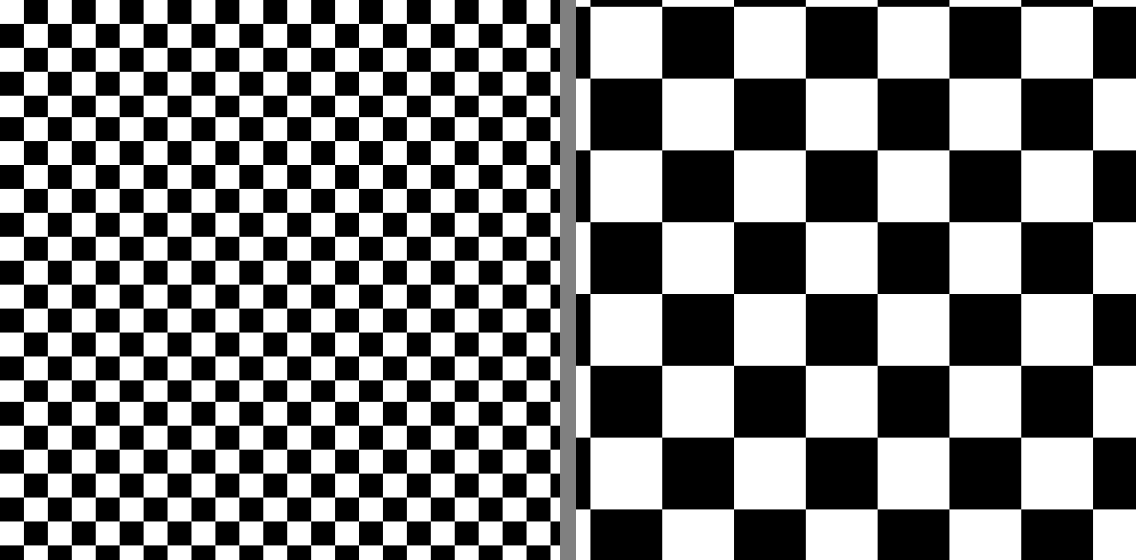
Left, the full canvas; right, a detail of the centre.
Write a Shadertoy shader that draws this pattern.

```glsl
// Black and white checkerboard of square cells, about 23.4 across, counted from the top left.
// Rows come in bands of twelve whose last row is slightly squat.
// Two signed, box-filtered stripe waves are multiplied to give the checks.

const float CELL = 0.04274;         // side of a square cell
const float SQUAT_ROW = 0.0382;     // height of the last row in each band
const float FULL_ROWS = 11.0;       // full rows per band, before the squat one
const float FIRST_SQUAT = 4.0;      // full rows above the topmost squat row
const vec3 LIGHT = vec3(1.0);
const vec3 DARK = vec3(0.0);

// Row coordinate: whole numbers fall on row edges, period is FULL_ROWS + 1
float rowCoord(float fromTop) {
    float fullHeight = FULL_ROWS * CELL;
    float y = mod(fromTop + (FULL_ROWS - FIRST_SQUAT) * CELL, fullHeight + SQUAT_ROW);
    return y < fullHeight ? y / CELL : FULL_ROWS + (y - fullHeight) / SQUAT_ROW;
}

// +1 in even cells, -1 in odd cells, blended over one pixel at the edges
float stripe(float coord, float cellPixels) {
    float signedDist = abs(mod(coord - 0.5, 2.0) - 1.0) - 0.5;
    return clamp(2.0 * signedDist * cellPixels, -1.0, 1.0);
}

void mainImage(out vec4 fragColor, in vec2 fragCoord) {
    vec2 uv = fragCoord / iResolution.xy;
    vec2 cellPixels = CELL * iResolution.xy;

    float columns = stripe(uv.x / CELL, cellPixels.x);
    float rows = stripe(rowCoord(1.0 - uv.y), cellPixels.y);

    // Equal signs give a dark cell, opposite signs a light one
    float lightness = 0.5 - 0.5 * columns * rows;
    fragColor = vec4(mix(DARK, LIGHT, lightness), 1.0);
}
```
